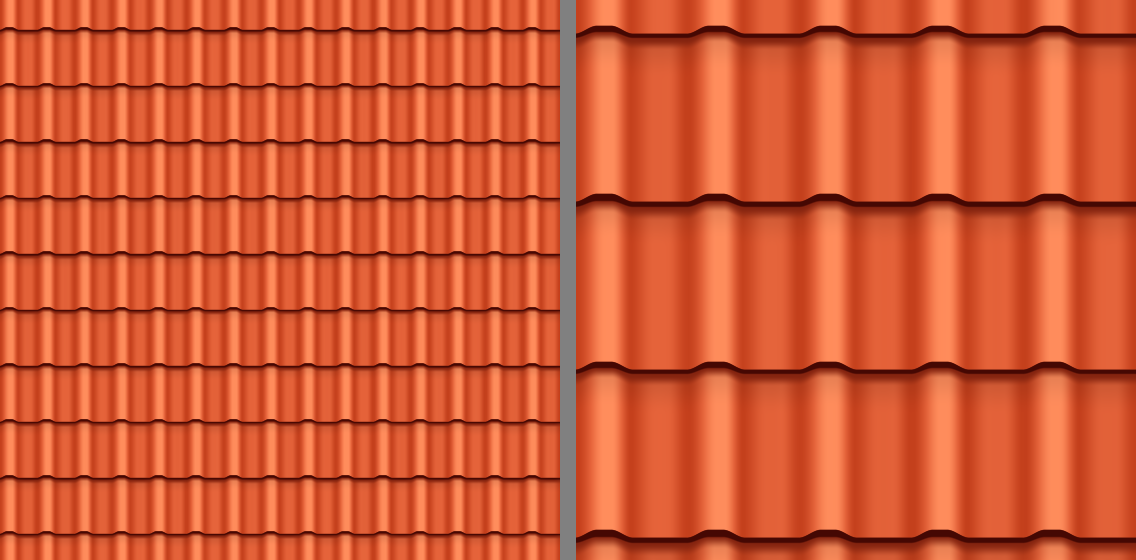
Left: the whole. Right: its middle third, enlarged.
Give the GLSL for this texture, as a WebGL 2 fragment shader.

```glsl
#version 300 es
precision highp float;

uniform vec2 u_resolution;
out vec4 fragColor;

// Layout: whole repeats keep the tiling seamless
const float COLUMNS = 15.0;
const float ROWS = 10.0;
const float EDGE_OFFSET = 0.466;   // height of the flat lip within a row
const float ROLL_CENTER = 0.25;    // in tile widths
const float ROLL_HALF = 0.26;
const float ARCH_HEIGHT = 0.047;   // in row heights

// Shadow under each lip, in row heights
const float LINE_WIDTH = 0.025;
const float CONTACT_WIDTH = 0.10;
const float FADE_WIDTH = 0.27;
const float FADE_STRENGTH = 0.10;

// Slight variation in the clay
const float STREAKS_PER_TILE = 8.0;
const float STREAK_STRENGTH = 0.055;
const float TILE_VARIATION = 0.012;

const vec3 VALLEY = vec3(0.77, 0.25, 0.11);
const vec3 CLAY = vec3(0.895, 0.385, 0.225);
const vec3 HIGHLIGHT = vec3(1.0, 0.55, 0.36);
const vec3 CONTACT = vec3(0.52, 0.14, 0.06);
const vec3 LINE = vec3(0.27, 0.03, 0.01);

float hash(vec2 cell) {
    vec3 p = fract(cell.xyx * vec3(0.1031, 0.1030, 0.0973));
    p += dot(p, p.yzx + 33.33);
    return fract((p.x + p.y) * p.z);
}

// Vertical streaks whose cells wrap across the canvas
float streakNoise(float x, float row) {
    float count = COLUMNS * STREAKS_PER_TILE;
    float cell = floor(x * count);
    float a = hash(vec2(mod(cell, count), row));
    float b = hash(vec2(mod(cell + 1.0, count), row));
    return mix(a, b, smoothstep(0.0, 1.0, fract(x * count))) - 0.5;
}

// Raised outline of the roll: 1 on its crown, 0 on the flat pan
float archShape(float u) {
    float side = abs(u - ROLL_CENTER) / ROLL_HALF;
    return 1.0 - smoothstep(0.25, 1.0, side);
}

// Light across one tile: rounded roll, then a shallow pan
float tileTone(float u) {
    float roll = smoothstep(0.0, 0.26, u) * (1.0 - smoothstep(0.32, 0.50, u));
    float pan = smoothstep(0.47, 0.70, u) * (1.0 - smoothstep(0.82, 1.0, u));
    return roll + 0.5 * pan;
}

vec3 clayColor(float tone) {
    vec3 lower = mix(VALLEY, CLAY, clamp(tone * 2.0, 0.0, 1.0));
    return mix(lower, HIGHLIGHT, clamp(tone * 2.0 - 1.0, 0.0, 1.0));
}

void main() {
    vec2 uv = gl_FragCoord.xy / u_resolution;
    float u = fract(uv.x * COLUMNS);
    float column = floor(uv.x * COLUMNS);
    float arch = archShape(u);

    // Courses count downward, each starting below a curved lip
    float course = EDGE_OFFSET + ARCH_HEIGHT * arch - uv.y * ROWS;
    float row = mod(floor(course), ROWS);
    float edgeIndex = floor(course + 0.5);
    float below = course - edgeIndex;
    float pixel = ROWS / u_resolution.y;

    // Glazed clay with faint streaks and tile-to-tile tone
    float tone = tileTone(u) + STREAK_STRENGTH * streakNoise(uv.x, row);
    vec3 color = clayColor(tone);
    color *= 1.0 + TILE_VARIATION * (hash(vec2(column, row + 17.0)) - 0.5);

    // Overlap shadow; alternate courses cast a slightly deeper one
    float depth = max(below, 0.0);
    float covered = smoothstep(-0.75 * pixel, 0.75 * pixel, below);
    float deeper = mod(edgeIndex, 2.0);
    float lineWidth = LINE_WIDTH + 0.012 * arch + 0.006 * deeper;
    float contactWidth = CONTACT_WIDTH + 0.015 * deeper;
    float fade = 1.0 - smoothstep(0.04, FADE_WIDTH, depth);
    float contact = 1.0 - smoothstep(0.035, contactWidth, depth);
    float line = 1.0 - smoothstep(lineWidth - pixel, lineWidth + pixel, depth);

    color *= 1.0 - FADE_STRENGTH * fade * covered;
    color = mix(color, CONTACT, contact * covered);
    color = mix(color, LINE, line * covered);
    fragColor = vec4(color, 1.0);
}
```
